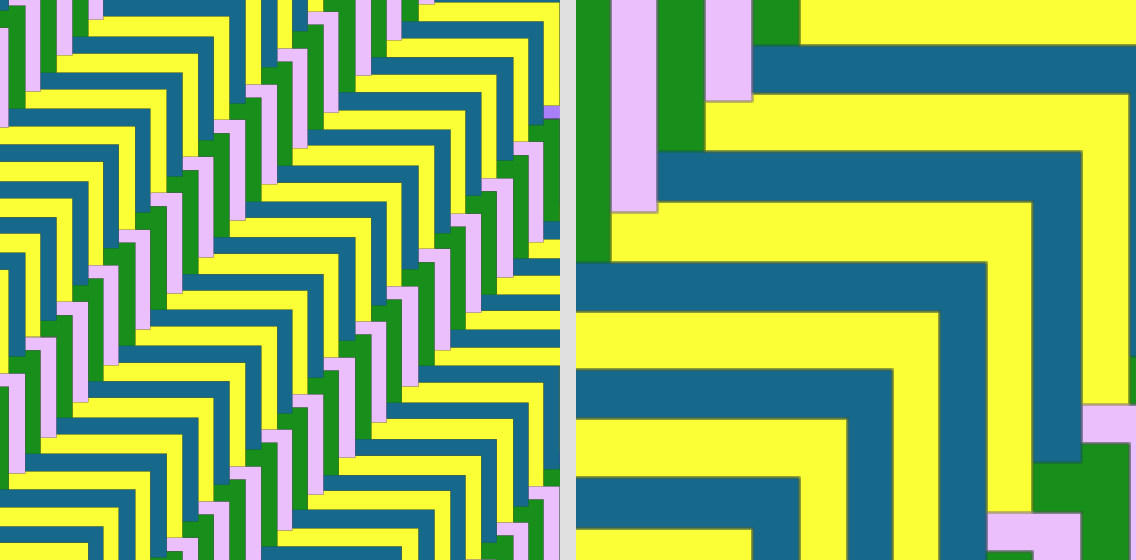
Left, the full canvas; right, a detail of the centre.
A WebGL 1 fragment shader for this pattern:

```glsl
precision highp float;
// Diagonal staircases of nested yellow and blue hooks, split by green and lavender risers.

uniform vec2 u_resolution;

const vec3 YELLOW = vec3(0.98, 1.0, 0.21);
const vec3 BLUE = vec3(0.09, 0.41, 0.55);
const vec3 GREEN = vec3(0.09, 0.56, 0.10);
const vec3 LAVENDER = vec3(0.92, 0.75, 0.99);
const vec3 PURPLE = vec3(0.66, 0.50, 0.98);

float hash(vec2 p) {
  return fract(sin(dot(p, vec2(127.1, 311.7))) * 43758.5453);
}

// Hooks alternate in colour along a staircase and between staircases.
bool isYellow(float column, float stair) {
  return mod(column + stair, 2.0) < 0.5;
}

// Height of a hook's top edge, measured downward.
float hookTop(float column, float stair) {
  float top = 0.0306 + 0.6491 * stair - 0.03223 * column;
  top += isYellow(column, stair) ? 0.0 : 0.002;
  return top + 0.003 * (hash(vec2(column, stair)) - 0.5);
}

// Flat colour at a point, with y pointing down.
vec3 pattern(vec2 p) {
  // Uneven columns
  float u = (p.x - 0.3815) / 0.028125;
  u += 0.1 * (hash(vec2(floor(u + 0.5), 7.0)) - 0.5);
  float column = floor(u);
  float stair = floor((p.y - 0.122 + 0.03223 * column) / 0.6491);

  float drop = p.y - hookTop(column, stair);
  bool yellow = isYellow(column, stair);

  // Upright part of the hook
  if (drop < 0.185) return yellow ? YELLOW : BLUE;

  // Risers: each has a short cap reaching one column to the left
  vec3 color;
  if (yellow) {
    vec3 cap = column > 20.5 ? PURPLE : LAVENDER;
    color = drop < 0.2085 ? cap : GREEN;
  } else {
    bool inCap = p.y < hookTop(column - 1.0, stair) + 0.185;
    color = inCap ? GREEN : LAVENDER;
    if (drop < 0.394) return color;
  }

  // Level bars of the next staircase, from the top one down
  for (int i = 0; i < 9; i++) {
    float owner = column + 8.0 - float(i);
    if (p.y > hookTop(owner, stair + 1.0)) {
      color = isYellow(owner, stair + 1.0) ? YELLOW : BLUE;
    }
  }
  return color;
}

void main() {
  vec2 p = gl_FragCoord.xy / u_resolution;
  p.y = 1.0 - p.y;
  vec2 footprint = max(vec2(0.0024), 1.0 / u_resolution);

  // Smooth the edges over a small box
  vec3 sum = vec3(0.0);
  vec3 squares = vec3(0.0);
  for (int i = 0; i < 4; i++) {
    for (int j = 0; j < 4; j++) {
      vec2 offset = (vec2(float(i), float(j)) - 1.5) / 4.0;
      vec3 s = pattern(p + offset * footprint);
      sum += s;
      squares += s * s;
    }
  }
  vec3 color = sum / 16.0;

  // Thin dark outline wherever colours meet
  vec3 variance = max(squares / 16.0 - color * color, 0.0);
  float edge = smoothstep(0.0, 0.5, sqrt(dot(variance, vec3(1.0))));
  gl_FragColor = vec4(color * (1.0 - 0.28 * edge), 1.0);
}
```
